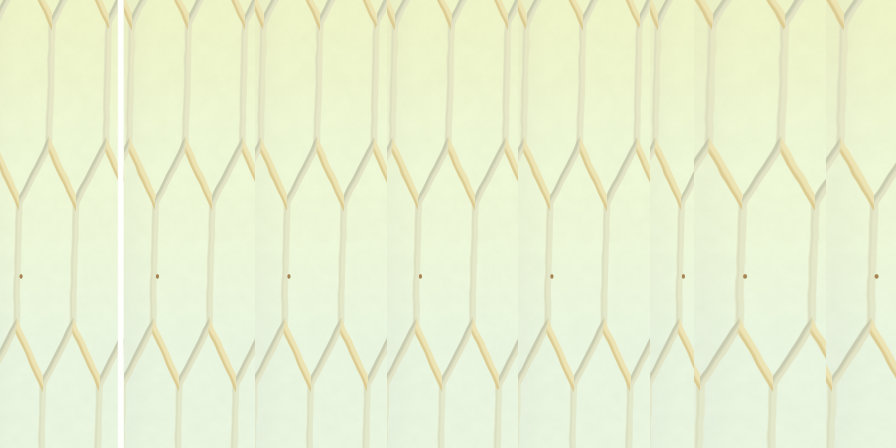
This pattern is drawn by a WebGL 1 fragment shader. Its source:

```glsl
precision highp float;
// Pale elongated hexagon tiles in repeated panels with visible seams.
// Zigzag joints and staggered upright joints come from one sheared lattice;
// the last panels are stretched, and a white gap follows the first one.
uniform vec2 u_resolution;

// All lengths are fractions of the canvas height.
const float PANEL_WIDTH = 0.2935;
const float FIRST_SEAM = 0.276;
const float STRETCH_SEAM = 1.5495;
const float HEX_WIDTH = 0.1263;
const float ROW_HEIGHT = 0.4036;
const float ZIGZAG_HEIGHT = 0.065;

float hash(vec2 p) {
  return fract(sin(dot(p, vec2(12.9898, 78.233))) * 43758.5453);
}

float valueNoise(vec2 p) {
  vec2 cell = floor(p);
  vec2 f = fract(p);
  f = f * f * (3.0 - 2.0 * f);
  float low = mix(hash(cell), hash(cell + vec2(1.0, 0.0)), f.x);
  float high = mix(hash(cell + vec2(0.0, 1.0)), hash(cell + vec2(1.0)), f.x);
  return mix(low, high, f.y);
}

// Soft-edged band around zero.
float band(float d, float halfWidth, float blur) {
  return 1.0 - smoothstep(halfWidth - blur, halfWidth + blur, abs(d));
}

// Horizontal position inside the panel that covers x.
float panelX(float x) {
  if (x > STRETCH_SEAM) {
    return (mod(x - STRETCH_SEAM, PANEL_WIDTH) - 0.017) / 1.28;
  }
  float shift = x < FIRST_SEAM - 0.006 ? 0.011 : 0.0;
  return mod(x - FIRST_SEAM + shift, PANEL_WIDTH);
}

// Cream at the top, cooling to mint at the bottom.
vec3 glaze(float depth) {
  vec3 cream = vec3(0.935, 0.955, 0.785);
  vec3 ivory = vec3(0.932, 0.970, 0.840);
  vec3 mint = vec3(0.915, 0.960, 0.875);
  vec3 c = mix(cream, ivory, smoothstep(0.0, 0.42, depth));
  return mix(c, mint, smoothstep(0.4, 0.85, depth));
}

// Draws both joint kinds over the tile colour; p.y points down.
vec3 addJoints(vec3 color, vec2 p, float blur) {
  float sheared = p.x + 0.025 * (p.y - 0.6);
  float row = floor((p.y - 0.388) / ROW_HEIGHT + 0.5);
  float f = fract((sheared - 0.0677) / HEX_WIDTH + 0.5 * row);
  float wave = ZIGZAG_HEIGHT * (4.0 * abs(f - 0.5) - 1.0);
  float slope = 4.0 * ZIGZAG_HEIGHT / HEX_WIDTH;
  float offset = p.y - 0.388 - row * ROW_HEIGHT - wave;
  float zigzag = offset / sqrt(1.0 + slope * slope);

  // Uprights hang from valleys and stand under peaks.
  float side = offset > 0.0 ? fract(f + 0.5) - 0.5 : f - 0.5;
  float upright = side * HEX_WIDTH;
  vec3 beige = mix(vec3(0.905, 0.900, 0.765), vec3(0.885, 0.905, 0.790), p.y);
  color = mix(color, beige, 0.9 * band(upright, 0.0078, blur));
  color = mix(color, vec3(0.84, 0.85, 0.73), 0.55 * band(upright + 0.004, 0.002, blur));

  // Falling edges are lit tan, rising edges lie in grey shadow.
  float falling = smoothstep(0.47, 0.53, f);
  vec3 lit = mix(vec3(0.93, 0.89, 0.70), vec3(0.86, 0.79, 0.56),
                 smoothstep(-0.001, 0.005, zigzag));
  vec3 shade = mix(vec3(0.78, 0.79, 0.68), vec3(0.89, 0.89, 0.77),
                   smoothstep(-0.005, 0.003, zigzag));
  return mix(color, mix(shade, lit, falling), 0.95 * band(zigzag, 0.0078, blur));
}

void main() {
  vec2 uv = gl_FragCoord.xy / u_resolution.y;
  float blur = max(0.0018, 0.7 / u_resolution.y);
  float depth = 1.0 - uv.y;
  vec2 p = vec2(panelX(uv.x), depth);

  // Glaze with faint mottling and a dim left margin in each panel.
  vec3 color = glaze(depth);
  float mottle = 0.6 * valueNoise(p * 45.0) + 0.4 * valueNoise(p * 130.0);
  color += 0.016 * (mottle - 0.5);
  color -= vec3(0.014, 0.018, 0.012) * (1.0 - smoothstep(0.0, 0.08, p.x));

  // Joints with slightly uneven edges.
  vec2 wobble = vec2(valueNoise(p * 38.0), valueNoise(p * 38.0 + 17.0)) - 0.5;
  color = addJoints(color, p + 0.0025 * wobble, blur);

  // One brown chip per panel.
  float chip = length((p - vec2(0.0755, 0.617)) * vec2(1.3, 0.9));
  color = mix(color, vec3(0.62, 0.47, 0.27), 0.9 * band(chip, 0.0045, blur));

  // White gap beside the first full panel.
  color = mix(color, vec3(0.995, 0.995, 0.98), band(uv.x - 0.2695, 0.0065, blur));
  gl_FragColor = vec4(color, 1.0);
}
```
